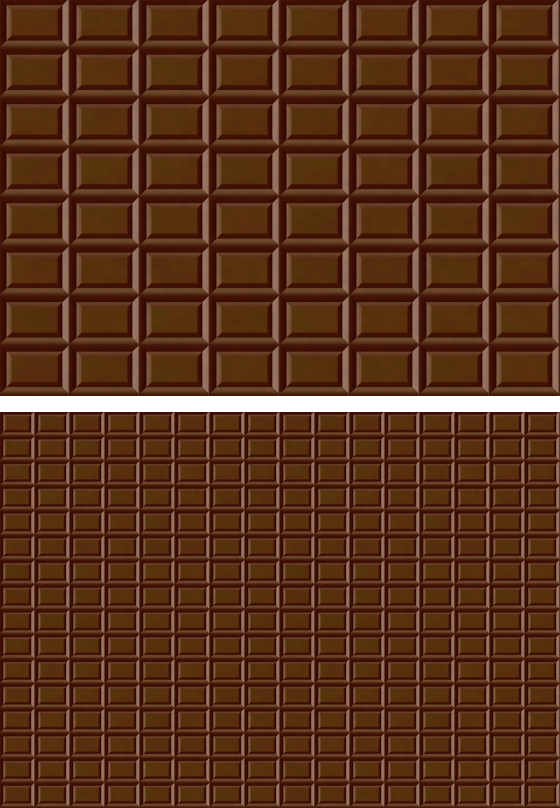
Top, the tile; bottom, the same tile 2 across and 2 down.
Reproduce this pattern procedurally as a WebGL 2 fragment shader.

```glsl
#version 300 es
precision highp float;
// A slab of chocolate: an 8 by 8 grid of bevelled blocks, lit from one side.
// Each cell is a mitred outer slope, an inner bevel and a flat top, picked by
// the distance to the nearest cell edge; wrapping noise mottles the surface.

uniform vec2 u_resolution;
out vec4 fragColor;

const vec2 CELLS = vec2(8.0);
const vec2 GRID_SHIFT = vec2(-0.008, 0.038);

// Lengths in units of the cell height
const float RIM = 0.143;      // outer slope meets inner bevel
const float PLATEAU = 0.245;  // inner bevel meets flat top
const float SOFT = 0.016;     // rounding of the edges

const vec3 FLAT_TOP = vec3(0.34, 0.19, 0.05);
const vec3 GROOVE = vec3(0.28, 0.12, 0.05);
const vec3 DEEP = vec3(0.19, 0.02, 0.01);
const vec3 SHADE = vec3(0.26, 0.08, 0.02);
const vec3 MID = vec3(0.32, 0.16, 0.08);
const vec3 LIT = vec3(0.42, 0.28, 0.17);
const vec3 SHINE = vec3(0.60, 0.46, 0.39);

// Integer hash to 0..1
float hash(uvec2 cell, uint seed) {
    uint h = cell.x * 1597334677u ^ cell.y * 3812015801u ^ seed * 2654435769u;
    h = (h ^ (h >> 16)) * 2146121005u;
    h = (h ^ (h >> 15)) * 2221713035u;
    h ^= h >> 16;
    return float(h & 65535u) / 65535.0;
}

// Value noise that repeats over a whole number of lattice cells
float wrapNoise(vec2 uv, vec2 period, uint seed) {
    vec2 p = uv * period;
    vec2 f = smoothstep(0.0, 1.0, fract(p));
    uvec2 a = uvec2(mod(floor(p), period));
    uvec2 b = uvec2(mod(floor(p) + 1.0, period));
    float low = mix(hash(a, seed), hash(uvec2(b.x, a.y), seed), f.x);
    float high = mix(hash(uvec2(a.x, b.y), seed), hash(b, seed), f.x);
    return mix(low, high, f.y);
}

float softStep(float edge, float x, float blur) {
    return smoothstep(edge - blur, edge + blur, x);
}

// Joins the four faces of a mitred frame
vec3 mitre(vec3 left, vec3 right, vec3 bottom, vec3 top,
           vec2 centred, vec2 inset, float blur) {
    vec3 sides = centred.x < 0.0 ? left : right;
    vec3 ends = centred.y < 0.0 ? bottom : top;
    return mix(sides, ends, softStep(0.0, inset.x - inset.y, blur));
}

// One block; p runs over a cell of the given size
vec3 block(vec2 p, vec2 size, vec3 topColour, float blur) {
    vec2 centred = p - 0.5 * size;
    vec2 inset = 0.5 * size - abs(centred);
    float depth = min(inset.x, inset.y);
    float climb = clamp(depth / RIM, 0.0, 1.0);
    float bevel = clamp((depth - RIM) / (PLATEAU - RIM), 0.0, 1.0);

    vec3 slope = mitre(mix(SHADE, DEEP, climb),
                       mix(SHINE * 0.93, SHINE, climb),
                       mix(MID, LIT, smoothstep(0.0, 0.7, climb)),
                       mix(SHADE * 1.06, mix(DEEP, SHADE, 0.45), climb),
                       centred, inset, blur);
    vec3 inner = mitre(mix(mix(LIT, SHINE, 0.55), LIT, bevel),
                       mix(DEEP, SHADE, bevel),
                       mix(mix(DEEP, SHADE, 0.6), SHADE, bevel),
                       mix(LIT, MID * 1.1, bevel),
                       centred, inset, blur);

    vec3 colour = mix(GROOVE, slope, smoothstep(0.0, 2.0 * blur, depth));
    colour = mix(colour, inner, softStep(RIM, depth, blur));
    return mix(colour, topColour, softStep(PLATEAU, depth, blur));
}

void main() {
    vec2 uv = gl_FragCoord.xy / u_resolution;
    vec2 grid = uv * CELLS - GRID_SHIFT;
    vec2 id = mod(floor(grid), CELLS);
    vec2 local = fract(grid);
    vec2 size = vec2(u_resolution.x / u_resolution.y * CELLS.y / CELLS.x, 1.0);
    float blur = max(SOFT, 0.75 * CELLS.y / u_resolution.y);

    // Flat top: olive towards the upper left, redder lower right
    float warmth = local.x - local.y + 0.7 * (hash(uvec2(id), 1u) - 0.5);
    warmth += 1.2 * (wrapNoise(uv, vec2(32.0, 24.0), 2u) - 0.5);
    vec3 topColour = FLAT_TOP + warmth * vec3(0.004, -0.016, 0.003);
    topColour *= 1.0 + 0.04 * (hash(uvec2(id), 3u) - 0.5);

    vec3 colour = block(local * size, size, topColour, blur);

    // Faint mottling and fine grain
    float mottle = wrapNoise(uv, vec2(64.0, 48.0), 4u) - 0.5;
    float grain = wrapNoise(uv, vec2(200.0, 140.0), 5u) - 0.5;
    colour *= 1.0 + 0.06 * mottle + 0.04 * grain;
    fragColor = vec4(colour, 1.0);
}
```
